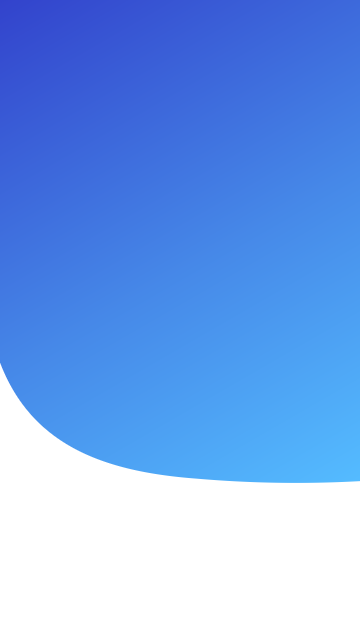
A WebGL 2 fragment shader for this background:

```glsl
#version 300 es
precision highp float;
// Diagonal blue gradient panel with a curved lower edge above a white base.

uniform vec2 u_resolution;
out vec4 outColor;

vec2 cubicBezier(vec2 a, vec2 b, vec2 c, vec2 d, float t) {
    float s = 1.0 - t;
    return s * s * s * a + 3.0 * s * s * t * b + 3.0 * s * t * t * c + t * t * t * d;
}

// Point of the rounded left bend at parameter t
vec2 bend(float t) {
    return cubicBezier(vec2(0.0, 1.007), vec2(0.088, 1.238),
                       vec2(0.289, 1.310), vec2(0.544, 1.3294), t);
}

// Depth of the panel's lower edge below the top at horizontal position x
float edgeDepth(float x) {
    // Shallow parabola on the right
    if (x > 0.544) return 1.3414 - 0.1555 * (x - 0.822) * (x - 0.822);

    // Bisection for the bend parameter on the left
    float low = 0.0, high = 1.0;
    for (int i = 0; i < 18; i++) {
        float mid = 0.5 * (low + high);
        if (bend(mid).x < x) low = mid;
        else high = mid;
    }
    return bend(0.5 * (low + high)).y;
}

// Three-stop gradient running down and to the right
vec3 panelColor(vec2 p) {
    float along = dot(p, vec2(0.5, 0.866));
    vec3 indigo = vec3(0.197, 0.262, 0.80);
    vec3 azure = vec3(0.275, 0.535, 0.91);
    vec3 sky = vec3(0.33, 0.735, 1.0);
    vec3 upper = mix(indigo, azure, clamp(along / 0.91, 0.0, 1.0));
    return mix(upper, sky, clamp((along - 0.91) / 0.747, 0.0, 1.0));
}

void main() {
    // Canvas widths, measured from the top left
    vec2 p = vec2(gl_FragCoord.x, u_resolution.y - gl_FragCoord.y) / u_resolution.x;

    // Smooth coverage, one pixel wide across the edge
    float inside = edgeDepth(p.x) - p.y;
    float pixelStep = length(vec2(dFdx(inside), dFdy(inside)));
    float coverage = clamp(inside / pixelStep + 0.5, 0.0, 1.0);

    outColor = vec4(mix(vec3(1.0), panelColor(p), coverage), 1.0);
}
```
